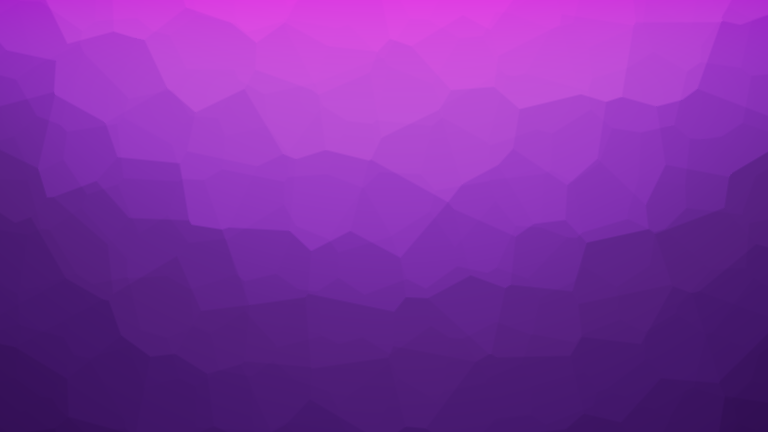
A WebGL 2 fragment shader for this background:

```glsl
#version 300 es
precision highp float;
// Faceted violet backdrop lit by a pink glow from the top centre.
uniform vec2 u_resolution;
out vec4 outColor;

vec2 hash2(vec2 p) {
  vec3 q = fract(vec3(p.xyx) * vec3(0.1031, 0.1030, 0.0973));
  q += dot(q, q.yzx + 33.33);
  return fract((q.xx + q.yz) * q.zy);
}

// Distance from the light: straight down, plus a bend towards the sides.
float lightDepth(vec2 p) {
  float side = p.x - 0.02;
  return 1.0 - p.y + 0.46 * side * side;
}

// Depth held constant inside each Voronoi facet, with smoothed borders.
float facetDepth(vec2 p, float scale, float seed) {
  vec2 g = p * scale;
  vec2 base = floor(g);
  vec2 nearest = vec2(0.0), second = vec2(0.0);
  float d1 = 1e3, d2 = 1e3;
  for (int j = -2; j <= 2; j++) {
    for (int i = -2; i <= 2; i++) {
      vec2 cell = base + vec2(i, j);
      vec2 site = cell + 0.05 + 0.9 * hash2(cell + seed);
      float d = dot(site - g, site - g);
      if (d < d1) {
        d2 = d1;
        second = nearest;
        d1 = d;
        nearest = site;
      } else if (d < d2) {
        d2 = d;
        second = site;
      }
    }
  }
  float border = (d2 - d1) / (2.0 * max(distance(nearest, second), 0.001));
  float inside = 0.5 + 0.5 * clamp(border * u_resolution.y / scale, 0.0, 1.0);
  return mix(lightDepth(second / scale), lightDepth(nearest / scale), inside);
}

// Pink to deep indigo along the depth.
vec3 violetRamp(float t) {
  vec3 c = mix(vec3(0.88, 0.37, 0.89), vec3(0.74, 0.33, 0.84), clamp(t / 0.25, 0.0, 1.0));
  c = mix(c, vec3(0.60, 0.24, 0.77), clamp((t - 0.25) / 0.21, 0.0, 1.0));
  c = mix(c, vec3(0.50, 0.19, 0.69), clamp((t - 0.46) / 0.12, 0.0, 1.0));
  c = mix(c, vec3(0.39, 0.15, 0.57), clamp((t - 0.58) / 0.12, 0.0, 1.0));
  c = mix(c, vec3(0.33, 0.125, 0.49), clamp((t - 0.70) / 0.13, 0.0, 1.0));
  c = mix(c, vec3(0.27, 0.095, 0.43), clamp((t - 0.83) / 0.17, 0.0, 1.0));
  return mix(c, vec3(0.19, 0.055, 0.32), clamp((t - 1.0) / 0.35, 0.0, 1.0));
}

void main() {
  vec2 p = (gl_FragCoord.xy - vec2(0.5 * u_resolution.x, 0.0)) / u_resolution.y;

  // Smooth light mixed with bold facets and fainter, smaller ones.
  float depth = 0.36 * lightDepth(p)
              + 0.46 * facetDepth(p, 6.5, 17.0)
              + 0.18 * facetDepth(p + vec2(0.0, 0.003), 8.5, 53.0);
  vec3 color = violetRamp(depth);

  // Richer, less green tint along the top edge.
  color.g -= 0.13 * exp(-9.0 * (1.0 - p.y));

  outColor = vec4(clamp(color, 0.0, 1.0), 1.0);
}
```
